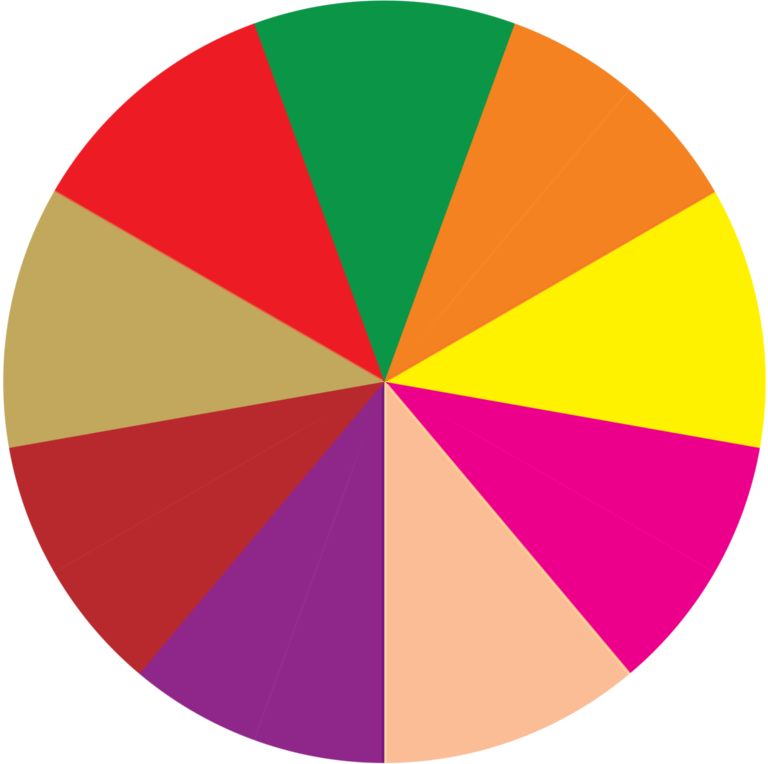
A Shadertoy shader for this background:

```glsl
const float WEDGE = 6.2831853 / 9.0;

// Wedge colours, counterclockwise from straight down
vec3 wedgeColor(int i) {
    vec3 colors[9] = vec3[9](
        vec3(0.98, 0.74, 0.59), vec3(0.925, 0.0, 0.545), vec3(1.0, 0.95, 0.0),
        vec3(0.96, 0.51, 0.125), vec3(0.04, 0.585, 0.28), vec3(0.93, 0.11, 0.14),
        vec3(0.76, 0.66, 0.36), vec3(0.72, 0.16, 0.18), vec3(0.56, 0.15, 0.54));
    return colors[(i + 9) % 9];
}

// Soft thin line around distance zero
float hairline(float d, float width, float blur) {
    return 1.0 - smoothstep(max(width - blur, 0.0), width + blur, abs(d));
}

void mainImage(out vec4 fragColor, in vec2 fragCoord) {
    float px = 1.0 / iResolution.y;
    vec2 p = (fragCoord - 0.5 * iResolution.xy) * px - vec2(0.0006, 0.0003);
    float r = length(p);
    float turn = mod(atan(p.x, -p.y) / WEDGE + 9.0, 9.0);

    // Nearest seam and signed distance across it
    float nearest = floor(turn + 0.5);
    int seam = int(nearest) % 9;
    float d = r * sin((turn - nearest) * WEDGE);
    vec3 color = mix(wedgeColor(seam - 1), wedgeColor(seam), smoothstep(-px, px, d));

    // Coloured hairlines along some seams
    if (seam == 0) {
        color = mix(color, vec3(0.43, 0.08, 0.5), 0.75 * hairline(d + 0.002, 0.0015, px));
        color = mix(color, vec3(1.0, 0.88, 0.64), 0.85 * hairline(d - 0.0015, 0.0012, px));
    } else if (seam == 1) {
        color = mix(color, vec3(1.0, 0.87, 0.57), 0.85 * hairline(d, 0.0017, px));
    } else if (seam == 3) {
        color = mix(color, vec3(0.96, 0.42, 0.2), 0.7 * hairline(d, 0.0015, px));
    } else if (seam == 6) {
        color = mix(color, vec3(0.82, 0.6, 0.34), 0.6 * hairline(d, 0.0015, px));
    }

    // Faint crease down the middle of some wedges
    int wedge = int(turn) % 9;
    if (wedge == 1 || wedge == 3 || wedge > 6) {
        float crease = r * sin((fract(turn) - 0.5) * WEDGE);
        color += 0.018 * hairline(crease, 0.0012, px) * smoothstep(0.05, 0.15, r);
    }

    // White surround
    color = mix(color, vec3(1.0), smoothstep(-px, px, r - 0.499));
    fragColor = vec4(color, 1.0);
}
```
